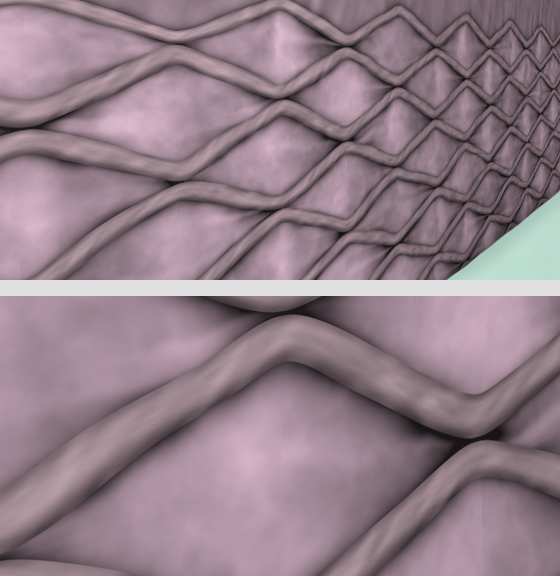
Top, the full canvas; bottom, a detail of the centre.
Write a Shadertoy shader that draws this texture.

```glsl
// Mauve velvet headboard smocked into diamonds by zigzag padded cords, seen
// in steep perspective. The wall is unprojected to (column, row) coordinates,
// then cords, pinched cells and the mint sheet are shaded and layered.

const float PI = 3.14159265;
const vec3 VELVET_TINT = vec3(1.0, 0.842, 0.93);
const vec3 CORD_TINT = vec3(1.0, 0.855, 0.905);
const vec3 SHEET_COLOR = vec3(0.72, 0.85, 0.80);
const float VANISH_X = 2.56;   // where the wall rows converge
const float ROW_SCALE = 0.13;  // row height per unit of distance to it

float hash(vec2 p) {
    return fract(sin(dot(p, vec2(127.1, 311.7))) * 43758.5453);
}

float noise(vec2 p) {
    vec2 i = floor(p), f = fract(p);
    f = f * f * (3.0 - 2.0 * f);
    return mix(mix(hash(i), hash(i + vec2(1, 0)), f.x),
               mix(hash(i + vec2(0, 1)), hash(i + vec2(1, 1)), f.x), f.y);
}

float fbm(vec2 p) {
    float sum = 0.0, amp = 0.5;
    for (int i = 0; i < 4; i++) {
        sum += amp * noise(p);
        p = p * 2.03 + 17.3;
        amp *= 0.5;
    }
    return sum;
}

// Screen position (y down) to wall coordinates (column, row)
vec2 unproject(vec2 p) {
    float column = 8.378 / (VANISH_X - p.x) - 3.36;
    float row = (p.y - 0.1454 - 0.013 * p.x) / (ROW_SCALE * (VANISH_X - p.x));
    row = row < 0.0 ? row * max(1.0, 1.8 - 0.55 * p.x) : row + 0.0095 * row * row;
    return vec2(column, row + 1.0);
}

// Row of the centre of a cord: a zigzag with softened corners
float cordRow(float column, float index) {
    float zigzag = asin(0.96 * cos(PI * (column + index))) / asin(0.96);
    return index - 0.5 + 0.35 * zigzag;
}

float cordRadius(float column) {
    return 0.135 + 0.035 * abs(sin(PI * column));
}

// Brightness of a round cord; across runs from -1 (top) to 1 (bottom)
float shadeCord(float across, float column, float index) {
    float crease = noise(vec2(column * 13.0 + across * 1.2, index * 9.0 + across));
    float nap = fbm(vec2(column * 7.0, across * 2.0 + index * 11.0));
    float light = 0.61 + 0.12 * (crease - 0.5) + 0.16 * (nap - 0.47);
    light -= 0.30 * smoothstep(0.1, 1.05, across);
    return light - 0.17 * smoothstep(-0.45, -1.05, across);
}

// Brightness of the velvet between cord "upper" and the next one
float shadeCell(vec2 wall, float upper) {
    float centre = 2.0 * floor((wall.x + upper) * 0.5) + 1.0 - upper;
    vec2 local = wall - vec2(centre, upper);
    float id = 31.0 * hash(vec2(centre, upper));
    float radius = cordRadius(wall.x);
    float below = max(wall.y - cordRow(wall.x, upper) - radius, 0.0);
    float above = max(cordRow(wall.x, upper + 1.0) - radius - wall.y, 0.0);

    // Pleats fanning from the top knot and pinched into the side knots
    float bend = 0.25 * (fbm(local * 2.0 + id) - 0.5);
    float fan = noise(vec2((local.x + bend) / (local.y + 1.25) * 5.0 + id, id));
    float reach = 1.0 - abs(local.x);
    float pinch = noise(vec2((local.y + bend) / (reach + 0.12) * 5.0 + id, id + sign(local.x) * 3.0));
    float nap = fbm(vec2(local.x * 6.0 + bend * 4.0, local.y * 3.0) + id);

    float light = 0.58 + 0.13 * exp(-5.0 * local.x * local.x) - 0.05 * local.x;
    light += 0.20 * (fan - 0.5) + 0.22 * (nap - 0.47);
    light += 0.55 * (pinch - 0.55) * exp(-2.2 * reach);
    float depth = 0.6 + 0.7 * noise(wall * 4.0 + id);
    light -= 0.42 * depth * exp(-below / 0.10);
    return light - 0.27 * depth * exp(-above / 0.07);
}

// Brightness of the loosely gathered velvet above the first cord
float shadeTop(vec2 wall) {
    float gap = max(cordRow(wall.x, 1.0) - cordRadius(wall.x) - wall.y, 0.0);
    float pleat = noise(vec2(wall.x * 8.0 + wall.y, wall.y * 0.7));
    float nap = fbm(vec2(wall.x * 5.0, wall.y * 2.0));
    return 0.55 + 0.13 * (pleat - 0.5) + 0.15 * (nap - 0.47) - 0.27 * exp(-gap / 0.08);
}

void mainImage(out vec4 fragColor, in vec2 fragCoord) {
    vec2 uv = fragCoord / iResolution.xy;
    vec2 p = vec2(2.0 * uv.x, 1.0 - uv.y);
    float pixel = 1.0 / iResolution.y;

    // Wall coordinates with a slight hand-sewn wobble
    vec2 wall = unproject(p);
    wall += 0.10 * (vec2(noise(wall * 1.7), noise(wall * 1.9 + 40.0)) - 0.5);

    // Velvet cells, then the cords over them
    float cord = max(floor(wall.y) + 1.0, 1.0);
    float radius = cordRadius(wall.x);
    float across = (wall.y - cordRow(wall.x, cord)) / radius;
    float upper = across < 0.0 ? cord - 1.0 : cord;
    float cell = upper < 0.5 ? shadeTop(wall) : shadeCell(wall, upper);
    float edge = pixel / (ROW_SCALE * (VANISH_X - p.x) * radius);
    float cover = 1.0 - smoothstep(1.0 - edge, 1.0 + edge, abs(across));
    vec3 color = mix(max(cell, 0.10) * VELVET_TINT,
                     shadeCord(across, wall.x, cord) * CORD_TINT, cover);

    // Light fades toward the far end and the floor
    color *= mix(1.1, 0.76, smoothstep(0.7, 2.0, p.x)) * (1.03 - 0.10 * p.y);

    // Sheet in the lower right corner, with a contact shadow on the velvet
    float sheet = (p.y - 0.682 - 0.797 * (2.0 - p.x)) * 0.78 + 0.012 * (noise(p * 14.0) - 0.5);
    color *= 1.0 - 0.35 * exp(-max(-sheet, 0.0) / 0.025);
    vec3 linen = SHEET_COLOR * (0.92 + 0.10 * smoothstep(0.0, 0.08, sheet) + 0.08 * (fbm(p * 6.0) - 0.5));
    color = mix(color, linen, smoothstep(-pixel, pixel, sheet));

    fragColor = vec4(clamp(color, 0.0, 1.0), 1.0);
}
```
